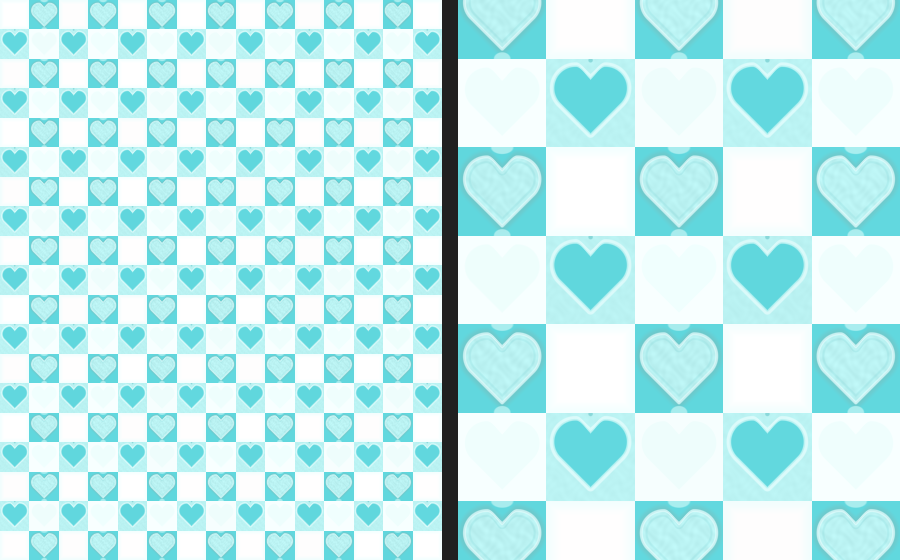
Left, the full canvas; right, a detail of the centre.
A WebGL 1 fragment shader for this pattern:

```glsl
precision highp float;
// Checkerboard of aqua and white tiles, 15 across and 19 down, set with hearts.
// Row and column parity picks one of four tiles: pale heart on aqua, aqua heart
// on pale, ghost heart on white, or plain white. Layered sines add a fine grain.

uniform vec2 u_resolution;

const vec2 TILES = vec2(15.0, 19.0);
const vec3 AQUA = vec3(0.38, 0.845, 0.87);
const vec3 TEAL = vec3(0.43, 0.79, 0.80);
const vec3 PALE = vec3(0.73, 0.95, 0.95);
const vec3 RIM = vec3(0.90, 0.99, 0.99);
const vec3 GHOST = vec3(0.93, 0.995, 0.99);
const vec3 ICE = vec3(0.97, 1.0, 1.0);
const vec3 WHITE = vec3(1.0, 0.997, 0.997);

// Coverage of a shape with signed distance d, softened over width w.
float fill(float d, float w) {
  return 1.0 - smoothstep(-w, w, d);
}

// Band of given half width centred on the distance d = 0.
float band(float d, float halfWidth, float w) {
  return fill(abs(d) - halfWidth, w);
}

// Signed distance to a heart with its tip at the origin, about 1.1 high.
float heart(vec2 p) {
  p.x = abs(p.x);
  // Deepen the cleft between the lobes.
  p.y += 0.11 * smoothstep(0.24, 0.0, p.x) * smoothstep(0.5, 0.9, p.y);
  if (p.x + p.y > 1.0) return length(p - vec2(0.25, 0.75)) - 0.35355;
  vec2 toCleft = p - vec2(0.0, 1.0);
  vec2 toSide = p - 0.5 * max(p.x + p.y, 0.0);
  float d2 = min(dot(toCleft, toCleft), dot(toSide, toSide));
  return sqrt(d2) * sign(p.x - p.y);
}

// Heart in tile units, with its tip at height tipY.
float tileHeart(vec2 uv, float tipY, float size) {
  return heart((uv - vec2(0.5, tipY)) / size) * size;
}

// Fine woven grain that drifts from tile to tile.
float grain(vec2 p) {
  float a = sin(p.x * 41.3 + 2.0 * sin(p.y * 17.1));
  float b = sin(p.y * 37.7 + 2.0 * sin(p.x * 19.3));
  return 0.6 * a * b + 0.4 * sin((p.x + p.y) * 29.0);
}

// Pale heart on aqua, with light nicks at the top and bottom edges.
vec3 aquaTile(vec2 uv, float g, float w) {
  float d = tileHeart(uv, 0.115, 0.70);
  vec3 c = mix(TEAL, AQUA, smoothstep(0.02, 0.10, d));
  float bottomNick = length((uv - vec2(0.5, 0.0)) * vec2(0.8, 1.0)) - 0.075;
  float topNick = length((uv - vec2(0.5, 1.0)) * vec2(0.6, 1.0)) - 0.075;
  c = mix(c, PALE, 0.8 * fill(min(bottomNick, topNick), w));
  c = mix(c, PALE + 0.025 * g, fill(d, w));
  c = mix(c, RIM, 0.75 * band(d - 0.005, 0.016, w));
  return mix(c, TEAL, 0.18 * band(d + 0.055, 0.012, w));
}

// Aqua heart on pale, outlined in light, with a small dark dot above.
vec3 paleTile(vec2 uv, float g, float w) {
  float d = tileHeart(uv, 0.16, 0.68);
  vec3 c = PALE + 0.012 * g;
  c = mix(c, RIM, 0.75 * band(d - 0.034, 0.017, w));
  c = mix(c, AQUA, fill(d, w));
  float dot = length(uv - vec2(0.5, 0.985)) - 0.025;
  return mix(c, TEAL, 0.65 * fill(dot, w));
}

// Barely visible heart on icy white.
vec3 ghostTile(vec2 uv, float w) {
  float d = tileHeart(uv, 0.13, 0.70);
  return mix(ICE, GHOST, 0.85 * fill(d, w));
}

// White centre fading to a faint cool border.
vec3 whiteTile(vec2 uv) {
  vec2 q = abs(uv - 0.5) * 2.0;
  float edge = smoothstep(0.65, 1.0, max(q.x, q.y));
  return mix(WHITE, vec3(0.94, 0.995, 0.995), 0.8 * edge);
}

void main() {
  vec2 p = gl_FragCoord.xy / u_resolution * TILES;
  vec2 cell = floor(p);
  vec2 uv = fract(p);
  vec2 odd = mod(cell, 2.0);
  float w = 0.8 * TILES.x / u_resolution.x;
  float g = grain(p);

  vec3 evenRow = mix(whiteTile(uv), aquaTile(uv, g, w), odd.x);
  vec3 oddRow = mix(paleTile(uv, g, w), ghostTile(uv, w), odd.x);
  vec3 color = mix(evenRow, oddRow, odd.y);

  // Slight brightness drift between repeats.
  color += 0.004 * sin(cell.x * 2.3 + 1.7 * sin(cell.y * 1.9));
  gl_FragColor = vec4(clamp(color, 0.0, 1.0), 1.0);
}
```
